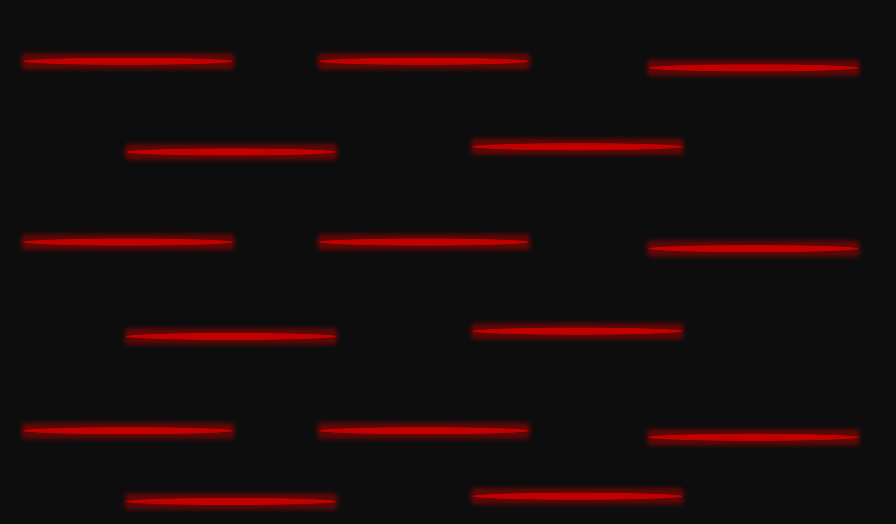
A Shadertoy shader for this pattern:

```glsl
// Glowing red dashes on near-black, in three repeats of a row of three
// above a staggered row of two. Each dash is a thin ellipse with a soft
// halo taken from a rounded box distance.

// Approximate signed distance to an ellipse with the given radii.
float ellipseDistance(vec2 p, vec2 radii) {
    float k = length(p / radii);
    float slope = length(p / (radii * radii));
    return k * (k - 1.0) / max(slope, 0.001);
}

// Distance outside a box, zero within it.
float boxDistance(vec2 p, vec2 halfSize) {
    return length(max(abs(p) - halfSize, 0.0));
}

// Adds one dash: x holds the halo strength, y the core coverage.
void addDash(inout vec2 light, vec2 p, float pixel) {
    float halo = 0.45 * (1.0 - smoothstep(0.0022, 0.02, boxDistance(p, vec2(0.192, 0.0044))));
    float edge = ellipseDistance(p, vec2(0.2, 0.0067));
    float core = 1.0 - smoothstep(-0.5 * pixel, 0.5 * pixel, edge);
    light = max(light, vec2(halo, core));
}

void mainImage(out vec4 fragColor, in vec2 fragCoord) {
    float pixel = 1.0 / iResolution.y;
    vec2 p = fragCoord * pixel;

    // Columns and row heights, in canvas heights from the lower left
    vec3 wideColumns = vec3(0.2444, 0.8089, 1.4378);
    vec2 narrowColumns = vec2(0.441, 1.102);
    vec3 wideRows = vec3(0.883, 0.538, 0.178);
    vec3 narrowRows = vec3(0.710, 0.358, 0.043);

    vec2 light = vec2(0.0);
    for (int row = 0; row < 3; row++) {
        // Row of three, the last dash slightly lower
        for (int i = 0; i < 3; i++) {
            float drop = i == 2 ? 0.0125 : 0.0;
            addDash(light, p - vec2(wideColumns[i], wideRows[row] - drop), pixel);
        }
        // Row of two, the last dash slightly higher
        for (int i = 0; i < 2; i++) {
            float lift = 0.010 * float(i);
            addDash(light, p - vec2(narrowColumns[i], narrowRows[row] + lift), pixel);
        }
    }

    // Halo over the background, then the solid core
    vec3 red = vec3(0.76, 0.0, 0.0);
    vec3 color = mix(vec3(0.05), red, light.x);
    color = mix(color, red, light.y);
    fragColor = vec4(color, 1.0);
}
```
